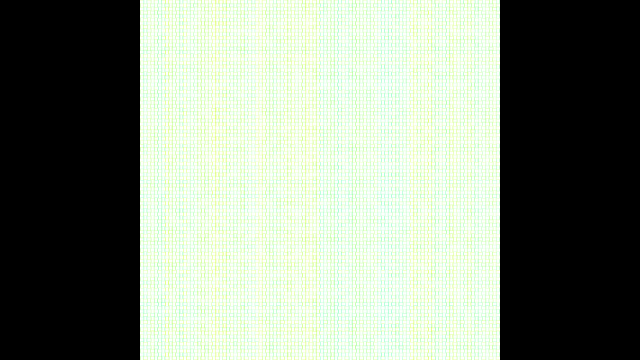
Give the GLSL for this pattern, as a Shadertoy shader.

```glsl
// Draws a pale plain-weave cloth with tinted thread edges, on a square between black bands.

const float THREADS = 100.0; // even, so that the weave closes on itself

float hash(vec2 p) {
    vec3 q = fract(p.xyx * vec3(0.1031, 0.1030, 0.0973));
    q += dot(q, q.yzx + 33.33);
    return fract((q.x + q.y) * q.z);
}

// Gradient dot offset at a lattice corner, wrapped after "period" cells
float corner(vec2 cell, vec2 offset, float period) {
    float angle = 6.2832 * hash(mod(cell, period) + period);
    return dot(vec2(cos(angle), sin(angle)), offset);
}

float gradientNoise(vec2 p, float period) {
    vec2 i = floor(p), f = fract(p);
    vec2 s = f * f * f * (f * (f * 6.0 - 15.0) + 10.0);
    vec2 e = vec2(1, 0);
    float low = mix(corner(i, f, period), corner(i + e, f - e, period), s.x);
    float high = mix(corner(i + e.yx, f - e.yx, period), corner(i + 1.0, f - 1.0, period), s.x);
    return mix(low, high, s.y);
}

// Light absorbed by a thread edge: red for cyan, blue for yellow, both for green
vec3 threadDye(float id, float axis) {
    float drift = gradientNoise(vec2(id / THREADS * 10.0, axis + 0.4), 10.0);
    float hue = clamp(hash(vec2(id, axis + 7.0)) + 0.6 * drift, 0.0, 1.0);
    float depth = mix(0.55, 1.1, hash(vec2(id, axis + 19.0)));
    return depth * vec3(mix(0.12, 0.48, hue), 0.0, mix(0.62, 0.22, hue));
}

vec3 cloth(vec2 uv) {
    vec2 cell = mod(floor(uv * THREADS), THREADS);
    vec2 edge = 0.5 - abs(fract(uv * THREADS) - 0.5);
    bool warpOnTop = mod(cell.x + cell.y, 2.0) < 0.5;

    // Upright threads have strong edges, level ones faint edges
    vec3 dye = warpOnTop ? threadDye(cell.x, 0.0) : 0.5 * threadDye(cell.y, 3.0);
    float line = 1.0 - smoothstep(0.12, 0.22, warpOnTop ? edge.x : edge.y);

    // Uneven fading over the cloth
    float wear = 1.0 + 0.6 * gradientNoise(uv * 40.0, 40.0);
    return vec3(0.995, 1.0, 0.995) - dye * line * wear;
}

void mainImage(out vec4 fragColor, in vec2 fragCoord) {
    vec3 sum = vec3(0);
    for (int k = 0; k < 16; k++) {
        vec2 jitter = (vec2(k % 4, k / 4) - 1.5) / 4.0;
        vec2 uv = (fragCoord + jitter - 0.5 * iResolution.xy) / iResolution.y + 0.5;
        if (abs(uv.x - 0.5) < 0.5) sum += cloth(uv);
    }
    fragColor = vec4(sum / 16.0, 1.0);
}
```
